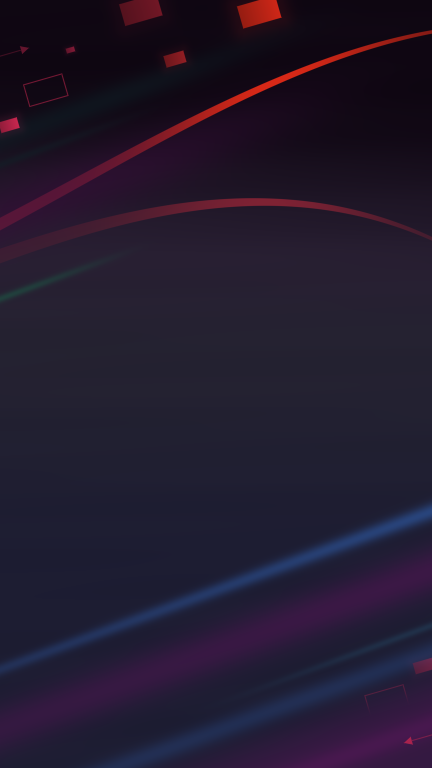
A Shadertoy shader for this background:

```glsl
// Dark plum backdrop with glowing arcs, slanted light beams and tilted red tiles.
#define ASPECT 1.7778
#define BEAM_SLOPE 0.366
#define TILE_ANGLE 0.28
#define LINE_HALF 0.0012
#define NIGHT vec3(0.058, 0.025, 0.070)
#define PLUM vec3(0.158, 0.122, 0.198)
#define SLATE vec3(0.142, 0.132, 0.190)
#define INDIGO vec3(0.112, 0.112, 0.195)
#define BLUE vec3(0.160, 0.275, 0.500)
#define VIOLET vec3(0.255, 0.090, 0.285)
#define RED vec3(0.860, 0.160, 0.090)
#define PINK vec3(0.800, 0.150, 0.310)

float pixel;

float fill(float dist) {
    return 1.0 - smoothstep(-0.7 * pixel, 0.7 * pixel, dist);
}

float glow(float dist, float radius) {
    float t = dist / radius;
    return exp(-t * t);
}

vec2 tilt(vec2 p) {
    float c = cos(TILE_ANGLE), s = sin(TILE_ANGLE);
    return vec2(c * p.x + s * p.y, c * p.y - s * p.x);
}

float box(vec2 p, vec2 halfSize) {
    vec2 d = abs(p) - halfSize;
    return length(max(d, 0.0)) + min(max(d.x, d.y), 0.0);
}

// Height of a cubic arc (x) and its slope (y)
vec2 cubic(float x, vec4 k) {
    return vec2(k.x + x * (k.y + x * (k.z + x * k.w)),
                k.y + x * (2.0 * k.z + x * 3.0 * k.w));
}

float arc(vec2 p, vec4 k, float halfWidth) {
    vec2 c = cubic(p.x, k);
    return fill(abs(p.y - c.x) / sqrt(1.0 + c.y * c.y) - halfWidth);
}

// Arrow with its tip at the origin and its tail along +x
float arrow(vec2 q) {
    float head = max(abs(q.y) - 0.5 * q.x, q.x - 0.019);
    float tail = max(abs(q.y) - LINE_HALF, -q.x);
    return max(fill(head), 0.6 * fill(tail));
}

vec3 backdrop(vec2 p) {
    vec3 col = mix(INDIGO, SLATE, smoothstep(0.45, 1.0, p.y));
    col = mix(col, PLUM, smoothstep(0.95, 1.22, p.y));
    col = mix(col, NIGHT, smoothstep(1.16, 1.62, p.y + 0.06 * p.x));
    // Faint layered bands
    float bands = sin(p.y * 37.0 + 2.0 * p.x) + sin(p.y * 61.0 - 3.0 * p.x);
    return col + 0.0015 * bands;
}

vec3 beams(vec3 col, vec2 p) {
    float d = p.y - BEAM_SLOPE * p.x;
    // Upper beams
    col = mix(col, vec3(0.20, 0.055, 0.21), 0.65 * glow(d - 1.275, 0.075) * smoothstep(1.0, 0.15, p.x));
    col = mix(col, vec3(0.055, 0.105, 0.135), 0.65 * glow(d - 1.455, 0.032) * smoothstep(0.9, 0.2, p.x));
    col = mix(col, vec3(0.070, 0.120, 0.150), 0.6 * glow(d - 1.396, 0.010) * smoothstep(0.45, 0.0, p.x));
    col = mix(col, vec3(0.120, 0.290, 0.250), 0.75 * glow(d - 1.086, 0.009) * smoothstep(0.38, 0.0, p.x));
    // Lower beams
    col = mix(col, VIOLET, 0.65 * smoothstep(-0.10, -0.23, d));
    col = mix(col, VIOLET, mix(0.65, 0.85, p.x) * glow(d - 0.090, 0.055));
    col = mix(col, BLUE, 0.42 * glow(d + 0.098, 0.026));
    col = mix(col, vec3(0.13, 0.22, 0.32), 0.7 * glow(d + 0.036, 0.009) * smoothstep(0.4, 1.0, p.x));
    col = mix(col, vec3(0.33, 0.09, 0.34), 0.6 * glow(d + 0.265, 0.030));
    return mix(col, BLUE, mix(0.45, 0.95, p.x) * glow(d - 0.228, mix(0.014, 0.020, p.x)));
}

vec3 arcs(vec3 col, vec2 p) {
    float lower = arc(p, vec4(1.185, 0.351, -0.127, -0.184), mix(0.016, 0.004, p.x));
    col = mix(col, vec3(0.56, 0.14, 0.21), lower * (0.17 + 0.68 * glow(p.x - 0.62, 0.30)));
    float upper = arc(p, vec4(1.259, 0.528, 0.097, -0.180), mix(0.013, 0.004, p.x));
    vec3 heat = mix(vec3(0.50, 0.10, 0.24), RED, smoothstep(0.1, 0.6, p.x));
    return mix(col, heat, upper * (0.50 + 0.48 * glow(p.x - 0.64, 0.27)));
}

vec3 tiles(vec3 col, vec2 p) {
    // Each tile: centre, half width, strength
    vec4 tile[6] = vec4[6](
        vec4(0.600, 1.750, 0.046, 0.88), vec4(0.326, 1.755, 0.045, 0.45),
        vec4(0.405, 1.641, 0.024, 0.60), vec4(0.163, 1.662, 0.010, 0.55),
        vec4(0.021, 1.488, 0.022, 0.92), vec4(0.981, 0.236, 0.023, 0.38));
    for (int i = 0; i < 6; i++) {
        vec4 t = tile[i];
        vec2 q = tilt(p - t.xy);
        float d = box(q, t.z * vec2(1.0, 0.58));
        vec3 tint = mix(PINK, RED, smoothstep(0.1, 0.6, t.x) * step(1.0, t.y));
        float shade = 0.9 + 0.15 * q.x / t.z;
        col += 0.10 * t.w * tint * glow(max(d, 0.0), 0.6 * t.z);
        col = mix(col, tint * shade, t.w * fill(d));
    }
    // Outlined tiles
    vec2 frame = vec2(0.046, 0.026);
    float top = abs(box(tilt(p - vec2(0.106, 1.569)), frame)) - LINE_HALF;
    vec2 q = tilt(p - vec2(0.896, 0.155));
    float low = abs(box(q, frame)) - LINE_HALF;
    col = mix(col, PINK, 0.55 * fill(top));
    return mix(col, PINK, 0.30 * fill(low) * smoothstep(-0.026, 0.026, q.y));
}

void mainImage(out vec4 fragColor, in vec2 fragCoord) {
    vec2 p = fragCoord / iResolution.xy * vec2(1.0, ASPECT);
    pixel = ASPECT / iResolution.y;
    vec3 col = tiles(arcs(beams(backdrop(p), p), p), p);
    col = mix(col, PINK, 0.45 * arrow(-tilt(p - vec2(0.067, 1.667))));
    col = mix(col, PINK, 0.75 * arrow(tilt(p - vec2(0.935, 0.058))));
    fragColor = vec4(col, 1.0);
}
```
